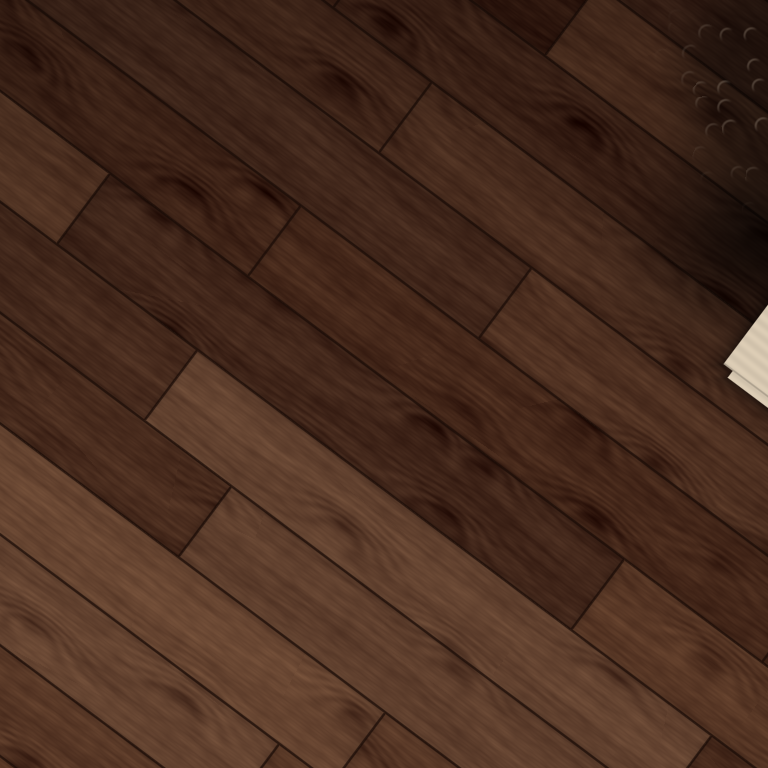
Give the GLSL for this texture, as a WebGL 2 fragment shader.

```glsl
#version 300 es
precision highp float;
// Diagonal dark walnut floorboards with staggered joints and a pale board end at the right.
uniform vec2 u_resolution;
out vec4 fragColor;

const float BOARD_WIDTH = 0.1155;
const float BOARD_LENGTH = 0.837;
const vec3 DARK_WALNUT = vec3(0.16, 0.07, 0.04);
const vec3 LIGHT_WALNUT = vec3(0.45, 0.31, 0.22);
const vec3 SEAM_COLOR = vec3(0.10, 0.045, 0.025);
const vec3 PALE_WOOD = vec3(0.84, 0.78, 0.69);

// Per row: joint position, tone before the joint, tone after it.
const vec3 ROWS[12] = vec3[12](
  vec3(0.520, 0.20, 0.22), vec3(0.611, 0.10, 0.42), vec3(0.353, 0.25, 0.24),
  vec3(0.514, 0.33, 0.42), vec3(0.763, 0.32, 0.46), vec3(0.474, 0.28, 0.33),
  vec3(0.250, 0.56, 0.29), vec3(0.479, 0.36, 0.72), vec3(0.621, 0.38, 0.66),
  vec3(0.958, 0.78, 0.55), vec3(0.872, 0.74, 0.60), vec3(0.911, 0.55, 0.55));

vec2 hash2(vec2 p) {
  return fract(sin(vec2(dot(p, vec2(127.1, 311.7)), dot(p, vec2(269.5, 183.3)))) * 43758.5);
}

// Cellular noise: offset to the nearest feature point, and its random id.
vec3 nearestCell(vec2 p) {
  vec3 best = vec3(9.0, 9.0, 0.0);
  for (int j = -1; j <= 1; j++) {
    for (int i = -1; i <= 1; i++) {
      vec2 cell = floor(p) + vec2(i, j);
      vec2 h = hash2(cell);
      vec2 offset = cell + 0.15 + 0.7 * h - p;
      if (dot(offset, offset) < dot(best.xy, best.xy)) best = vec3(offset, fract(h.x * 7.0 + h.y * 13.0));
    }
  }
  return best;
}

float layeredSines(vec2 p, float seed) {
  float sum = 0.0, amplitude = 0.5, frequency = 5.0;
  for (int i = 0; i < 5; i++) {
    sum += amplitude * sin(p.x * frequency + 1.6 * sin(p.y * frequency * 2.3 + seed) + seed * frequency);
    amplitude *= 0.55;
    frequency *= 1.9;
  }
  return sum;
}

// Tone change from streaks, growth rings, fibres and knots; p.x runs along the board.
float woodGrain(vec2 p, float seed) {
  float wave = layeredSines(p, seed);
  vec3 knot = nearestCell(p * vec2(4.5, 11.0) + seed * 3.7);
  float hasKnot = smoothstep(0.45, 0.7, knot.z);
  float r2 = dot(knot.xy, knot.xy);
  float bend = hasKnot * exp(-9.0 * r2);
  float streaks = sin(p.y * 85.0 + wave * 2.2 + bend * 3.0 + seed) * 0.6
                + sin(p.y * 190.0 - wave * 3.0 + seed * 2.0) * 0.4;
  float rings = sin(p.y * 430.0 + wave * 6.0 + bend * 18.0);
  float fibres = length(nearestCell(p * vec2(11.0, 130.0) + seed * 5.0 + wave * 0.6).xy)
               + length(nearestCell(p * vec2(34.0, 240.0) + seed * 9.0).xy) - 0.8;
  float core = hasKnot * exp(-70.0 * r2);
  return 0.09 * streaks + (0.035 + 0.07 * bend) * rings - 0.16 * fibres - 0.30 * core - 0.06 * bend;
}

// Board surface with its seams; p.x along the boards, p.y across them.
vec3 floorColor(vec2 p) {
  float across = (p.y + 0.021) / BOARD_WIDTH;
  float row = floor(across);
  vec3 info = ROWS[clamp(int(row) + 5, 0, 11)];
  float along = (p.x - info.x) / BOARD_LENGTH;
  float board = floor(along);
  float tone = mod(board, 2.0) < 0.5 ? info.z : info.y;
  vec2 random = hash2(vec2(row, board) + 20.0);
  tone += woodGrain(p, 3.0 + 17.0 * random.x);
  vec3 color = mix(DARK_WALNUT, LIGHT_WALNUT, clamp(tone, -0.25, 1.25));
  color *= 1.0 + 0.06 * (random.y - 0.5) * vec3(-0.5, 0.3, 1.5);
  vec2 local = fract(vec2(along, across));
  vec2 edge = min(local, 1.0 - local) * vec2(BOARD_LENGTH, BOARD_WIDTH);
  float distance = min(edge.x, edge.y);
  color *= 1.0 - 0.12 * exp(-distance * 220.0);
  return mix(SEAM_COLOR, color, 0.25 + 0.75 * smoothstep(0.0006, 0.0026, distance));
}

float corner(vec2 p, vec2 origin) {
  return max(origin.x - p.x, p.y - origin.y);
}

// Small glossy beads, each lit on its upper left rim.
float beadShine(vec2 p) {
  vec3 bead = nearestCell(p * 32.0);
  float rim = smoothstep(0.09, 0.0, abs(length(bead.xy) - 0.22 - 0.12 * bead.z));
  return rim * step(0.45, bead.z) * smoothstep(-0.05, 0.3, dot(bead.xy, vec2(0.7, -0.7)));
}

void main() {
  vec2 uv = gl_FragCoord.xy / u_resolution;
  vec2 down = vec2(uv.x, 1.0 - uv.y);
  vec2 p = vec2(dot(down, vec2(0.8, 0.6)), dot(down, vec2(-0.6, 0.8)));
  vec3 color = floorColor(p);

  // Light falls off toward the top, with a deep shadow beside the pale board.
  color *= 1.06 - 0.22 * smoothstep(0.4, 1.1, length(uv - vec2(0.45, 0.15)));
  vec2 shade = (uv - vec2(1.0, 0.69)) / vec2(0.13, 0.11);
  color *= 1.0 - 0.65 * exp(-dot(shade, shade));

  // Beads scattered over the darkened upper right corner.
  float wet = 1.0 - smoothstep(0.06, 0.20, length((uv - vec2(1.0, 0.90)) * vec2(1.2, 1.0)));
  color = mix(color * (1.0 - 0.35 * wet), vec3(0.42, 0.36, 0.31), 0.6 * wet * beadShine(uv));

  // Pale board end with a protruding lower tongue.
  float pale = min(corner(p, vec2(1.038, -0.186)), corner(p, vec2(1.053, -0.175)));
  color *= 1.0 - 0.5 * exp(-max(pale, 0.0) * 110.0);
  float paleGrain = 0.03 * sin(p.y * 420.0 + 2.0 * layeredSines(p, 2.0));
  float groove = 0.18 * (1.0 - smoothstep(0.0, 0.0022, abs(p.y + 0.187)));
  color = mix(PALE_WOOD * (1.0 + paleGrain - groove), color, smoothstep(-0.001, 0.001, pale));
  fragColor = vec4(color, 1.0);
}
```
